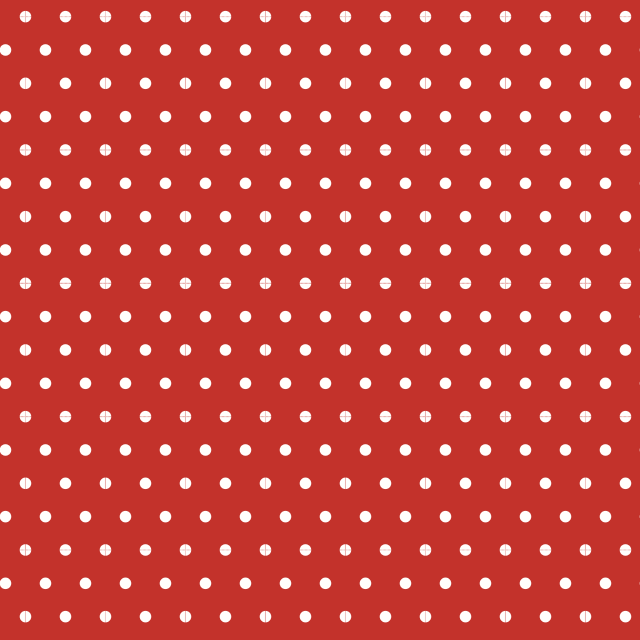
Reproduce this pattern procedurally as a WebGL 2 fragment shader.

```glsl
#version 300 es
precision highp float;

#define COLUMNS 16.0
#define ROW_PITCH 0.052083
#define FIRST_DOT vec2(0.0398, 0.0365)
#define DOT_RADIUS 0.0090
#define SEAM_WIDTH 0.0005
#define SEAM_FADE 0.25
#define RED vec3(0.765, 0.196, 0.170)
#define WHITE vec3(1.0, 0.995, 0.99)

uniform vec2 u_resolution;
out vec4 fragColor;

// Coverage of a shape whose signed distance is given, one pixel soft
float fill(float distanceToEdge, float pixel) {
    return clamp(0.5 - distanceToEdge / pixel, 0.0, 1.0);
}

// Coverage of a hairline, dimmed when it is thinner than a pixel
float hairline(float offset, float pixel) {
    float width = max(SEAM_WIDTH, pixel);
    return fill(abs(offset) - 0.5 * width, pixel) * min(SEAM_WIDTH / pixel, 1.0);
}

void main() {
    float pixel = 1.0 / min(u_resolution.x, u_resolution.y);
    vec2 pos = gl_FragCoord.xy * pixel - FIRST_DOT;

    // Nearest dot on a grid with every second row shifted by half a column
    float columnPitch = 1.0 / COLUMNS;
    float row = floor(pos.y / ROW_PITCH + 0.5);
    float shifted = mod(row, 2.0);
    float column = floor(pos.x / columnPitch + 0.5 * shifted + 0.5);
    vec2 center = vec2((column - 0.5 * shifted) * columnPitch, row * ROW_PITCH);
    vec2 local = pos - center;
    float dotMask = fill(length(local) - DOT_RADIUS, pixel);

    // Faint tile seams: every second column, every fourth row
    float onColumnSeam = (1.0 - shifted) * (1.0 - mod(column, 2.0));
    float onRowSeam = 1.0 - step(0.5, abs(mod(row, 4.0) - 2.0));
    float rowWear = 1.0 + SEAM_FADE * (sin(row * 1.9 + 1.4) + sin(local.x * 900.0 + column));
    float columnWear = 1.0 + SEAM_FADE * sin(column * 2.3 + row * 0.7);
    float seam = max(onColumnSeam * columnWear * hairline(local.x, pixel),
                     onRowSeam * rowWear * hairline(local.y, pixel));

    fragColor = vec4(mix(RED, WHITE, dotMask * (1.0 - min(seam, 1.0))), 1.0);
}
```
